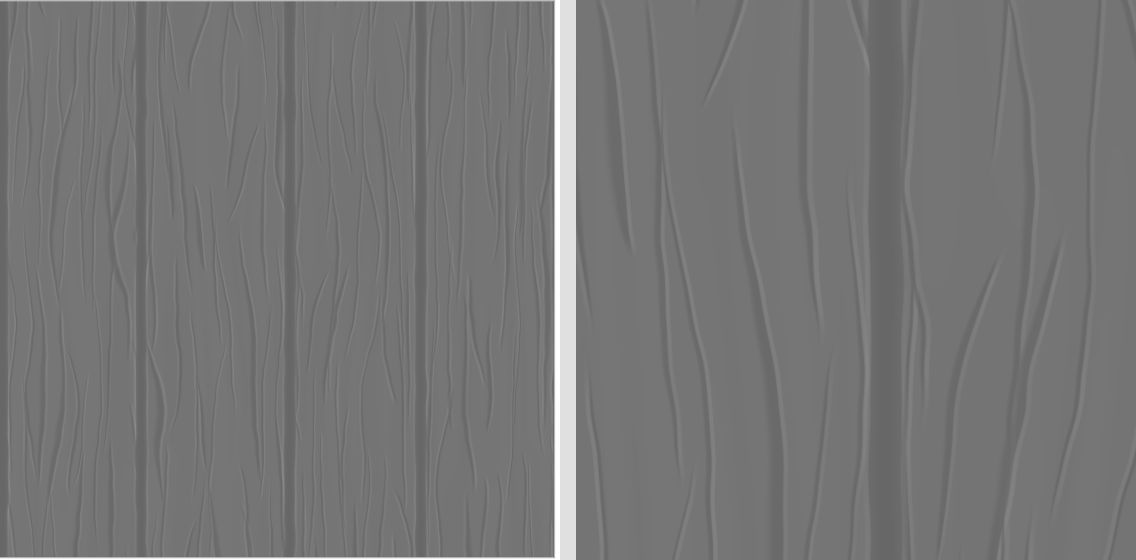
Left: the whole. Right: its middle third, enlarged.
A WebGL 1 fragment shader for this texture map:

```glsl
precision highp float;

uniform vec2 u_resolution;

const float LANES = 9.0;
const float ROWS = 3.0;

float hash(vec2 p) {
  vec3 q = fract(vec3(p.xyx) * 0.1031);
  q += dot(q, q.yzx + 33.33);
  return fract((q.x + q.y) * q.z);
}

float noise(vec2 p) {
  vec2 i = floor(p);
  vec2 f = fract(p);
  f = f * f * (3.0 - 2.0 * f);
  float low = mix(hash(i), hash(i + vec2(1.0, 0.0)), f.x);
  float high = mix(hash(i + vec2(0.0, 1.0)), hash(i + vec2(1.0, 1.0)), f.x);
  return mix(low, high, f.y);
}

// Left edge, right edge and index of the plank around x
vec3 plankSpan(float x) {
  if (x < 0.252) return vec3(0.014, 0.243, 0.0);
  if (x < 0.517) return vec3(0.261, 0.508, 1.0);
  if (x < 0.751) return vec3(0.527, 0.742, 2.0);
  return vec3(0.761, 0.987, 3.0);
}

float ridge(float d, float halfWidth, float px) {
  return 1.0 - smoothstep(halfWidth * 0.4, halfWidth + px, abs(d));
}

// One tapered crack: x is its shadow, y its bright lip
vec2 crack(vec2 p, vec2 centre, float laneWidth, float seed, float px) {
  float halfLength = mix(0.08, 0.25, hash(vec2(seed, 3.0)));
  float t = (p.y - centre.y) / halfLength;
  float fade = 1.0 - smoothstep(0.8, 1.0, abs(t));
  if (fade <= 0.0) return vec2(0.0);

  float bend = (noise(vec2(seed, p.y * 7.0)) - 0.5) * 0.9;
  float lean = hash(vec2(seed, 11.0)) - 0.5;
  bend += lean * t * abs(t) * 1.3;
  float wobble = (noise(vec2(seed + 5.0, p.y * 38.0)) - 0.5) * 0.0022;

  float side = hash(vec2(seed, 17.0)) < 0.65 ? 1.0 : -1.0;
  float d = (p.x - centre.x - bend * laneWidth - wobble) * side;
  float thickness = hash(vec2(seed, 23.0));
  float swell = 0.55 + 0.9 * noise(vec2(seed + 9.0, p.y * 9.0));
  float width = mix(0.003, 0.0105, thickness * thickness) * swell;
  width *= max(1.0 - t * t, 0.0) * 0.8 + 0.2;

  float shadow = smoothstep(-width - px, -width * 0.45, d);
  shadow *= 1.0 - smoothstep(-px, px, d);
  float lip = ridge(d - 0.0016, 0.0013, px);
  lip *= 0.4 + 0.7 * noise(vec2(seed + 2.0, p.y * 14.0));
  return vec2(shadow, lip) * fade;
}

// Staggered cracks scattered over the lanes of one plank
vec2 grain(vec2 p, vec3 plank, float px) {
  float laneWidth = (plank.y - plank.x) / LANES;
  float lane = floor((p.x - plank.x) / laneWidth);
  vec2 marks = vec2(0.0);
  for (int i = -2; i <= 2; i++) {
    float id = lane + float(i);
    float stagger = hash(vec2(id, plank.z + 41.0));
    float row = floor(p.y * ROWS + stagger);
    for (int j = -1; j <= 1; j++) {
      float rowId = row + float(j);
      float seed = id * 7.0 + rowId * 131.0 + plank.z * 517.0 + 900.0;
      vec2 jitter = vec2(hash(vec2(seed, 1.0)), hash(vec2(seed, 2.0))) - 0.5;
      vec2 centre = vec2(
        plank.x + (id + 0.5 + jitter.x * 0.6) * laneWidth,
        (rowId + 0.5 - stagger + jitter.y * 0.4) / ROWS);
      marks = max(marks, crack(p, centre, laneWidth, seed, px));
    }
  }
  return marks;
}

// Pale border along the right, bottom and top
float frame(float shade, vec2 uv, float px) {
  float inner = max(uv.x - 0.9895, max(0.005 - uv.y, uv.y - 0.9975));
  float outer = max(uv.x - 0.9915, 0.003 - uv.y);
  shade = mix(shade, 0.73, smoothstep(-0.5 * px, 0.5 * px, inner));
  return mix(shade, 1.0, smoothstep(-0.5 * px, 0.5 * px, outer));
}

void main() {
  vec2 uv = gl_FragCoord.xy / u_resolution;
  float px = 1.0 / min(u_resolution.x, u_resolution.y);
  vec3 plank = plankSpan(uv.x);

  // Ragged plank edges
  float rag = (noise(vec2(plank.z * 9.0 + 2.0, uv.y * 26.0)) - 0.5) * 0.003;
  float inset = min(uv.x - plank.x, plank.y - uv.x) + rag;

  // Shared flow of the grain
  float flow = noise(vec2(uv.x * 9.0 + plank.z * 20.0, uv.y * 3.5)) - 0.5;
  vec2 p = uv + vec2(flow * 0.03 * smoothstep(0.0, 0.05, inset), 0.0);
  vec2 marks = grain(p, plank, px);

  // Wood tone with faint streaks
  float streak = noise(vec2(p.x * 75.0, p.y * 3.0)) - 0.5;
  float shade = 0.459 + streak * 0.012;
  shade -= marks.x * 0.042;
  shade += marks.y * 0.04 * (1.0 - 0.5 * marks.x);

  // Grooves between planks with worn bright rims
  float wear = noise(vec2(plank.z * 13.0 + step(0.5 * (plank.x + plank.y), uv.x) * 5.0, uv.y * 10.0));
  shade += ridge(inset - 0.002, 0.0015, px) * mix(0.01, 0.045, wear);
  float depth = smoothstep(0.0, 0.008, -inset);
  shade = mix(shade, 0.42 - 0.018 * depth, 1.0 - smoothstep(-px, px, inset));

  gl_FragColor = vec4(vec3(frame(shade, uv, px)), 1.0);
}
```
